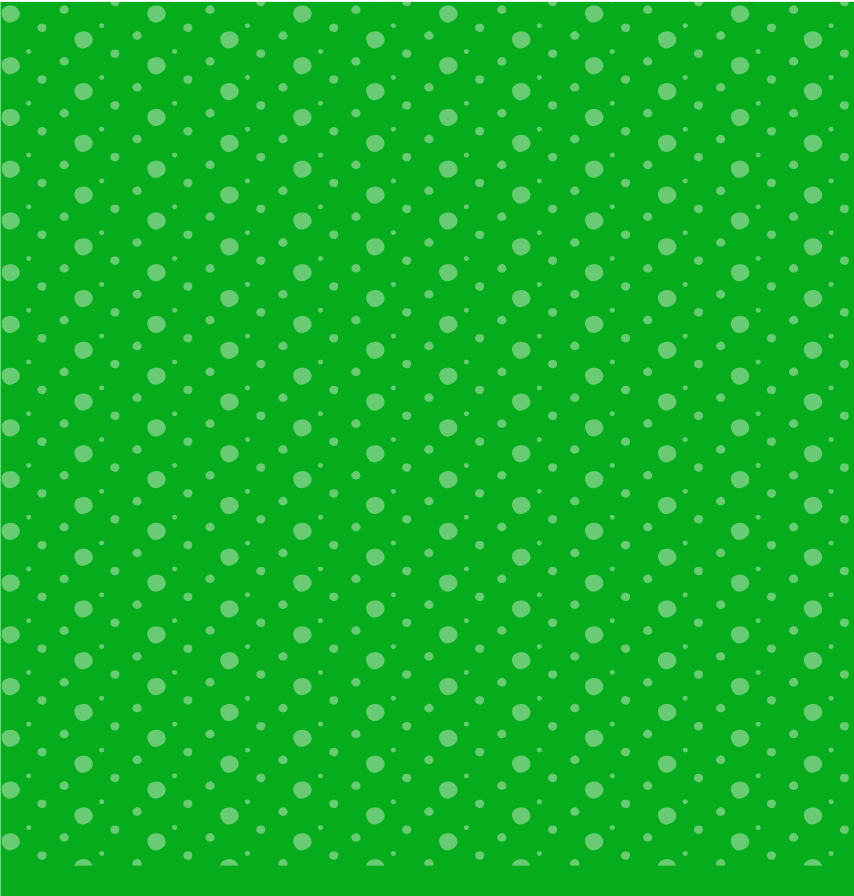
This pattern is drawn by a Shadertoy shader. Its source:

```glsl
const float CANVAS_UNITS = 768.0;             // design units over the canvas height
const vec2  CELL = vec2(125.05, 44.345);      // one repeat, holding two staggered motifs
const vec3  GREEN = vec3(0.02, 0.68, 0.11);
const vec3  PALE  = vec3(0.41, 0.80, 0.46);
const vec3  PAPER = vec3(1.0);

// Dot centres, measured from the top left
const vec2  BIG_POS   = vec2(9.0, 11.9);
const vec2  LOWER_POS = vec2(36.0, 23.8);
const vec2  UPPER_POS = vec2(55.0, 8.3);
const vec2  TINY_POS  = vec2(24.6, 44.2);
const float BIG_R = 7.55, LOWER_R = 3.75, UPPER_R = 3.75, TINY_R = 2.1;

const float TOP_EDGE = 1.6, LEFT_EDGE = 0.4;  // slivers of bare paper
const float DOTS_LEFT = 1.6, DOTS_END = 742.0; // limits of the dotted area

// Offset to the nearest copy of a point on the staggered lattice
vec2 nearestCopy(vec2 p) {
    vec2 a = p - CELL * round(p / CELL);
    vec2 q = p - 0.5 * CELL;
    vec2 b = q - CELL * round(q / CELL);
    return dot(a, a) < dot(b, b) ? a : b;
}

// Hand-cut disc: slightly wide, with a lumpy outline
float lumpyDisc(vec2 p, float radius, float phase) {
    float angle = atan(p.y, p.x + 1e-5);
    float lumps = 0.035 * cos(2.0 * angle)
                + 0.022 * cos(3.0 * angle + phase)
                + 0.018 * cos(4.0 * angle - 1.7 * phase);
    return length(p) - radius * (1.0 + lumps);
}

float coverage(float dist, float pixel) {
    return clamp(0.5 - dist / pixel, 0.0, 1.0);
}

void mainImage(out vec4 fragColor, in vec2 fragCoord) {
    float pixel = CANVAS_UNITS / iResolution.y;
    vec2 p = vec2(fragCoord.x, iResolution.y - fragCoord.y) * pixel;

    // Union of the four dots of the motif
    float dots = lumpyDisc(nearestCopy(p - BIG_POS), BIG_R, 0.8);
    dots = min(dots, lumpyDisc(nearestCopy(p - LOWER_POS), LOWER_R, 2.4));
    dots = min(dots, lumpyDisc(nearestCopy(p - UPPER_POS), UPPER_R, 4.1));
    dots = min(dots, lumpyDisc(nearestCopy(p - TINY_POS), TINY_R, 1.3));

    // Plain border at the left and bottom
    dots = max(dots, max(DOTS_LEFT - p.x, p.y - DOTS_END));

    vec3 color = mix(GREEN, PALE, coverage(dots, pixel));
    float paper = min(p.y - TOP_EDGE, p.x - LEFT_EDGE);
    color = mix(color, PAPER, coverage(paper, pixel));
    fragColor = vec4(color, 1.0);
}
```
